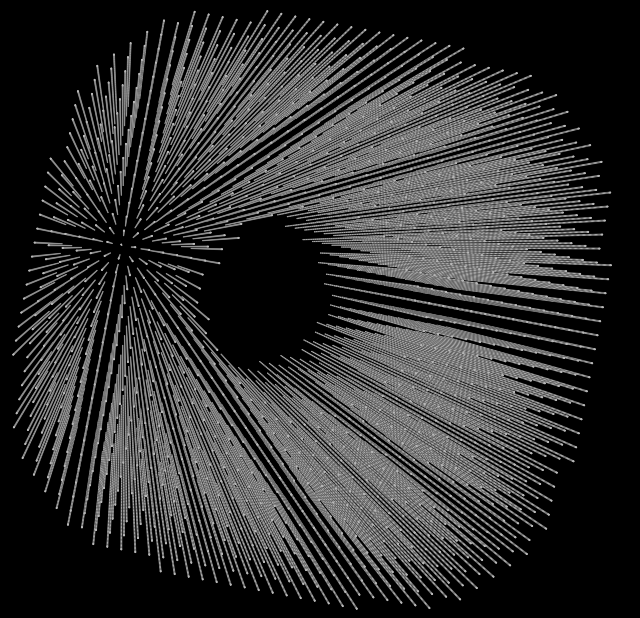
Give the GLSL for this background, as a Shadertoy shader.

```glsl
// A ring of beaded grey rods on a tilted lattice, receding to a vanishing point at the left.

const float FAR_SCALE = 0.69;              // size of the far end relative to the near end
const vec2 RING_CENTER = vec2(14.0, -2.0); // lattice cell at the middle of the ring

// True where a lattice cell lies between the round hole and the flattened outer rim.
bool isInRing(vec2 cell) {
    vec2 d = abs(cell - RING_CENTER);
    float r2 = dot(d, d);
    float flatSide = max(d.x, d.y) + 0.12 * min(d.x, d.y);
    return r2 > 50.5 && r2 < 521.0 && flatSide < 20.9;
}

// Grey level and coverage of the rod whose near end is at "tip".
vec2 shadeRod(vec2 p, vec2 tip, float pixel) {
    float scale = clamp(dot(p, tip) / dot(tip, tip), FAR_SCALE, 1.0);
    float dist = length(p - tip * scale);
    float radius = 0.078 * scale;
    float cover = smoothstep(radius + 0.5 * pixel, radius - 0.5 * pixel, dist);

    // Beads are evenly spaced in depth and fade when too fine to resolve.
    float depth = (1.0 / scale - 1.0) / (1.0 / FAR_SCALE - 1.0);
    float spacing = length(tip) * (1.0 - FAR_SCALE) / 34.0;
    float bead = 0.5 + 0.5 * cos(6.28318 * 34.0 * depth);
    bead = mix(0.5, bead, smoothstep(1.2 * pixel, 3.0 * pixel, spacing));

    float core = 1.0 - smoothstep(0.0, radius + 0.5 * pixel, dist);
    float grey = 0.30 + 0.16 * core + 0.22 * bead * core;

    // Bright cap on the near end.
    float cap = 1.0 - smoothstep(0.5 * radius, radius + pixel, length(p - tip));
    return vec2(mix(grey, 0.72, cap), cover);
}

void mainImage(out vec4 fragColor, in vec2 fragCoord) {
    // Lattice units, centred on the vanishing point.
    float cellSize = 0.02227;
    vec2 aspect = vec2(1.0, iResolution.y / iResolution.x);
    vec2 uv = fragCoord / iResolution.xy * aspect - vec2(0.192, 0.601 * aspect.y);
    vec2 p = vec2(dot(uv, vec2(0.982, -0.187)), dot(uv, vec2(0.187, 0.982))) / cellSize;
    float pixel = 1.0 / (cellSize * iResolution.x);
    vec2 offset = vec2(-0.135, 0.117);

    // Walk along the dominant axis, so that each step meets one lattice row.
    bool swapped = abs(p.y) > abs(p.x);
    vec2 q = swapped ? p.yx : p;
    vec2 shift = swapped ? offset.yx : offset;
    float dir = q.x < 0.0 ? -1.0 : 1.0;
    float first = round(q.x - shift.x);
    float last = round(q.x / FAR_SCALE - shift.x);

    // Nearest rods come first; blend the rest behind them.
    float light = 0.0;
    float open = 1.0;
    for (int i = 0; i < 24; i++) {
        float row = first + dir * float(i);
        if ((row - last) * dir > 0.5 || open < 0.02) break;
        float scale = clamp(q.x / (row + shift.x), FAR_SCALE, 1.0);
        vec2 cell = vec2(row, round(q.y / scale - shift.y));
        if (swapped) cell = cell.yx;
        if (!isInRing(cell)) continue;
        vec2 rod = shadeRod(p, cell + offset, pixel);
        light += open * rod.x * rod.y;
        open *= 1.0 - rod.y;
    }
    fragColor = vec4(vec3(light), 1.0);
}
```
